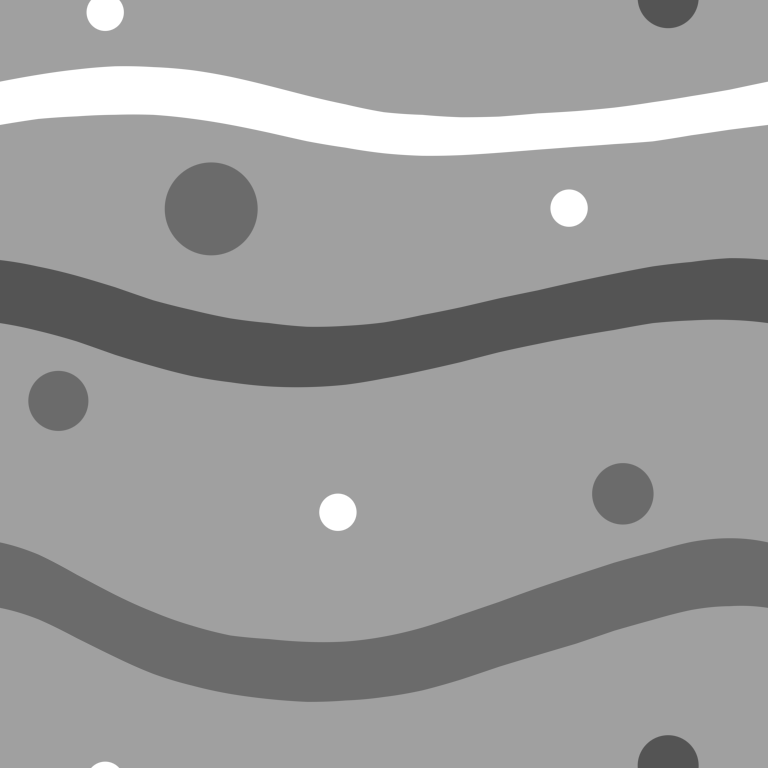
This pattern is drawn by a Shadertoy shader. Its source:

```glsl
const float LIGHT = 1.0, MID = 0.42, DARK = 0.33;

float hash(vec2 p) {
    vec3 q = fract(p.xyx * 0.1031);
    q += dot(q, q.yzx + 33.33);
    return fract((q.x + q.y) * q.z);
}

// Value noise along x that wraps after one canvas width
float edgeWobble(float x, float seed) {
    float cell = floor(x * 20.0), t = fract(x * 20.0);
    float a = hash(vec2(mod(cell, 20.0), seed));
    float b = hash(vec2(mod(cell + 1.0, 20.0), seed));
    return (mix(a, b, t) - 0.5) * 0.0022;
}

float coverage(float dist) {
    float px = 1.0 / min(iResolution.x, iResolution.y);
    return smoothstep(0.75 * px, -0.75 * px, dist);
}

// Wavy band: centre line from harmonics, half width = mean + cosine + sine
float band(vec2 p, float level, vec3 cosines, vec2 sines, vec3 halfWidth) {
    float t = 6.283185 * p.x;
    float centre = level + dot(cosines, cos(t * vec3(1, 2, 3))) + dot(sines, sin(t * vec2(1, 2)));
    float halfW = dot(halfWidth, vec3(1.0, cos(t), sin(t)));
    float upper = p.y - centre - halfW + edgeWobble(p.x, level * 90.0);
    float lower = centre - halfW - p.y + edgeWobble(p.x, level * 90.0 + 7.0);
    return coverage(max(upper, lower));
}

void mainImage(out vec4 fragColor, in vec2 fragCoord) {
    vec2 uv = fragCoord / iResolution.xy;
    float shade = 0.627;

    // Bands, top to bottom
    shade = mix(shade, LIGHT, band(uv, 0.8504, vec3(0.0186, -0.0036, 0.0007),
        vec2(0.0225, 0.0023), vec3(0.0275, 0.0006, 0.0040)));
    shade = mix(shade, DARK, band(uv, 0.5789, vec3(0.0371, 0.0031, 0.0010),
        vec2(-0.0224, 0.0014), vec3(0.0391, 0.0020, 0.0038)));
    shade = mix(shade, MID, band(uv, 0.1836, vec3(0.0564, 0.0073, 0.0033),
        vec2(-0.0301, -0.0018), vec3(0.0413, 0.0018, -0.0026)));

    // Dots: centre, radius, shade
    vec4 dots[7] = vec4[7](
        vec4(0.137, 0.984, 0.0243, LIGHT),
        vec4(0.870, 0.003, 0.0397, DARK),
        vec4(0.275, 0.728, 0.0605, MID),
        vec4(0.741, 0.729, 0.0243, LIGHT),
        vec4(0.076, 0.478, 0.0391, MID),
        vec4(0.440, 0.333, 0.0243, LIGHT),
        vec4(0.811, 0.357, 0.0400, MID));
    for (int i = 0; i < 7; i++) {
        // Nearest wrapped copy, so dots continue across the canvas edges
        vec2 offset = fract(uv - dots[i].xy + 0.5) - 0.5;
        shade = mix(shade, dots[i].w, coverage(length(offset) - dots[i].z));
    }

    fragColor = vec4(vec3(shade), 1.0);
}
```
